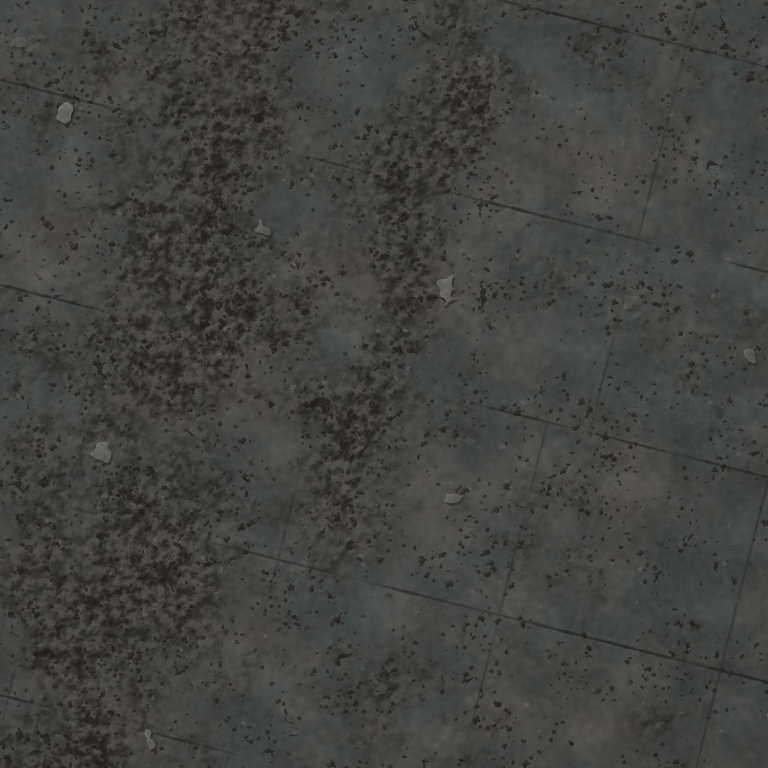
A WebGL 1 fragment shader for this texture:

```glsl
precision highp float;
// A dim slate-tiled floor strewn with trails of soil, dark grit and a few pale chips.
uniform vec2 u_resolution;

const vec3 SLATE = vec3(0.264, 0.281, 0.275);
const vec3 DUST = vec3(0.312, 0.306, 0.294);
const vec3 SOIL_DARK = vec3(0.135, 0.124, 0.110);
const vec3 SOIL_LIGHT = vec3(0.300, 0.290, 0.270);
const vec3 GRIT = vec3(0.128, 0.115, 0.104);
const vec3 GRIT_LIT = vec3(0.290, 0.272, 0.250);
const vec3 JOINT = vec3(0.145, 0.143, 0.136);
const vec3 CHIP = vec3(0.450, 0.448, 0.432);
const vec2 ROW_DIR = vec2(0.970, -0.243);   // along the long joints
const vec2 COLUMN_DIR = vec2(0.243, 0.970); // along the short joints
const vec2 TILE = vec2(0.297, 0.259);
const vec2 TO_LIGHT = vec2(-0.0022, 0.0034);

float hash(vec2 p) {
  vec3 q = fract(p.xyx * 0.1031);
  q += dot(q, q.yzx + 33.33);
  return fract((q.x + q.y) * q.z);
}

float gradientDot(vec2 cell, vec2 offset) {
  float angle = 6.2832 * hash(cell);
  return dot(vec2(cos(angle), sin(angle)), offset);
}

// Gradient noise, about -1 to 1.
float noise(vec2 p) {
  vec2 i = floor(p), f = fract(p), e = vec2(1.0, 0.0);
  vec2 u = f * f * f * (f * (f * 6.0 - 15.0) + 10.0);
  float low = mix(gradientDot(i, f), gradientDot(i + e, f - e), u.x);
  float high = mix(gradientDot(i + e.yx, f - e.yx), gradientDot(i + 1.0, f - 1.0), u.x);
  return 1.4 * mix(low, high, u.y);
}

float fbm(vec2 p) {
  float sum = 0.0, gain = 0.55;
  for (int i = 0; i < 4; i++) {
    sum += gain * noise(p);
    p = mat2(1.6, 1.2, -1.2, 1.6) * p + 17.3;
    gain *= 0.5;
  }
  return sum;
}

float band(float x, float center, float width) {
  float d = (x - center) / width;
  return exp(-d * d);
}

// Scattered ragged fragments: x is the cover, y the light on the upper left side.
vec2 fragments(vec2 p, float cells, float density, float radius, float ragged) {
  vec2 g = p * cells, base = floor(g), result = vec2(0.0);
  float wobble = ragged * noise(g * 1.1 / radius);
  float soft = 0.0015 * cells;
  for (int y = -1; y <= 1; y++) {
    for (int x = -1; x <= 1; x++) {
      vec2 id = base + vec2(float(x), float(y));
      vec2 q = g - id - vec2(hash(id + 3.1), hash(id + 47.7));
      float size = radius * mix(0.5, 1.3, hash(id + 91.3));
      float angle = 6.2832 * hash(id + 131.9);
      float c = cos(angle), s = sin(angle);
      vec2 r = abs(mat2(c, s, -s, c) * q) * vec2(1.0, mix(1.0, 2.2, hash(id + 19.0)));
      float d = max(r.x + 0.35 * r.y, r.y) - size * (1.0 + wobble);
      float present = smoothstep(-0.06, 0.06, density - hash(id + 211.0));
      float cover = present * (1.0 - smoothstep(-soft, soft, d));
      float light = clamp(0.5 + 0.5 * dot(q, vec2(-0.5, 0.85)) / size, 0.0, 1.0);
      if (cover > result.x) result = vec2(cover, light);
    }
  }
  return result;
}

// Worn tile joints; the lower rows are shifted sideways.
float joints(vec2 p) {
  float row = dot(p, COLUMN_DIR) / TILE.y - 0.356;
  float column = dot(p, ROW_DIR) / TILE.x - 0.15 + 0.19 * step(row, 2.0);
  vec2 gap = abs(fract(vec2(column, row) + 0.5) - 0.5) * TILE + 0.001 * noise(p * 60.0);
  vec2 lines = 1.0 - smoothstep(0.0004, 0.0028, gap);
  return max(lines.x * 0.5, lines.y) * smoothstep(-0.4, 0.4, noise(p * 7.0 + 5.0) + 0.25 * p.x);
}

// Soil cover, heaviest in two trails that lean along the tile columns.
float soilCover(vec2 p) {
  float across = dot(p, ROW_DIR) + 0.09 * fbm(p * 6.0 + 31.0);
  float trails = band(across, 0.09, 0.10);
  trails += 0.9 * band(across, 0.345, 0.062) * smoothstep(0.12, 0.35, p.y);
  float patches = 0.8 * fbm(p * 6.0 + 8.0) + 0.6 * fbm(p * 24.0);
  return smoothstep(0.0, 0.95, 0.27 + 0.5 * trails + 0.7 * patches - 0.15 * p.x);
}

void main() {
  vec2 p = gl_FragCoord.xy / u_resolution;
  float soil = soilCover(p);

  // Mottled slate and joints
  float dust = smoothstep(-0.35, 0.5, fbm(p * 7.0 + 50.0) + 0.5 * fbm(p * 32.0));
  vec3 color = mix(SLATE, DUST, dust) * (1.0 + 0.24 * fbm(p * 12.0 + 90.0) + 0.13 * fbm(p * 85.0));
  color = mix(color, JOINT, 0.8 * joints(p) * (1.0 - 0.7 * soil));

  // Matted soil, lit from the upper left, breaking into crumbs at its borders
  float litter = fbm(p * 72.0);
  float relief = litter - fbm((p + TO_LIGHT) * 72.0);
  vec3 earth = mix(SOIL_DARK, SOIL_LIGHT, smoothstep(-0.5, 0.42, litter + 0.5 * fbm(p * 26.0 + 4.0)));
  color = mix(color, earth + 0.06 * relief, 0.85 * soil);
  float clump = fbm(p * 12.0 + 70.0);
  float crumbs = smoothstep(0.0, 0.14, fbm(p * 58.0 + 23.0) - 0.47 + 0.25 * soil + 0.4 * clump);
  color = mix(color, GRIT + 0.10 * max(relief, 0.0), 0.72 * crumbs);

  // Grit in two sizes, gathered in clumps
  float density = 0.10 + 0.28 * soil + 0.6 * clump;
  vec2 coarse = fragments(p, 58.0, density, 0.25, 0.8);
  vec2 fine = fragments(p + 3.7, 110.0, density + 0.04, 0.28, 0.5);
  color = mix(color, mix(GRIT, GRIT_LIT, 0.7 * fine.y * fine.y), 0.75 * fine.x);
  color = mix(color, mix(GRIT, GRIT_LIT, coarse.y * coarse.y), 0.8 * coarse.x);

  // Pale flecks and larger chips with a small shadow
  color = mix(color, CHIP, 0.4 * fragments(p + 1.3, 42.0, 0.05 + 0.12 * soil, 0.13, 0.8).x);
  float shadow = fragments(p + TO_LIGHT + 5.2, 8.0, 0.15, 0.13, 1.3).x;
  vec2 chip = fragments(p + 5.2, 8.0, 0.15, 0.13, 1.3);
  color = mix(color, GRIT, 0.5 * shadow);
  color = mix(color, CHIP * (0.85 + 0.14 * chip.y) + 0.08 * litter, 0.88 * chip.x);

  // Dimmer toward the lower right
  color *= 1.0 - 0.14 * smoothstep(0.5, 1.3, length(p - vec2(0.3, 0.8)));
  gl_FragColor = vec4(color, 1.0);
}
```
